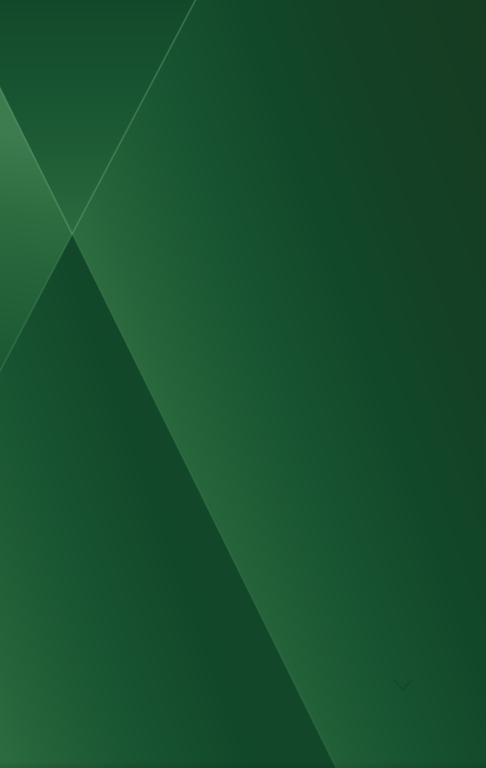
Write a Shadertoy shader that draws this background.

```glsl
// Green backdrop of four panels split by two crossing diagonal lines.
// Each panel runs its own linear gradient through one shared colour ramp,
// and the seams carry thin highlights. Lengths are in canvas heights.

#define ASPECT 0.6328
#define FALL_START vec2(0.0, 0.8854)
#define FALL_END vec2(0.4375, 0.0)
#define RISE_START vec2(0.0, 0.5169)
#define RISE_END vec2(0.2545, 1.0)
#define SLANT 0.36
#define SEAM_WIDTH 0.0008
#define SEAM_COLOR vec3(0.42, 0.65, 0.47)
#define MARK_CENTER vec2(0.5247, 0.102)

// Signed distance to the line a-b, positive on its left when facing b
float lineSide(vec2 p, vec2 a, vec2 b) {
    vec2 d = normalize(b - a);
    return dot(p - a, vec2(-d.y, d.x));
}

float segmentDistance(vec2 p, vec2 a, vec2 b) {
    vec2 ab = b - a;
    float h = clamp(dot(p - a, ab) / dot(ab, ab), 0.0, 1.0);
    return length(p - a - ab * h);
}

float ramp(float from, float to, float t) {
    return clamp((t - from) / (to - from), 0.0, 1.0);
}

// Shared palette: pale green at low t, deep forest green at high t
vec3 greenRamp(float t) {
    vec3 c = vec3(0.240, 0.485, 0.310);
    c = mix(c, vec3(0.172, 0.425, 0.248), ramp(-0.090, -0.013, t));
    c = mix(c, vec3(0.138, 0.382, 0.222), ramp(-0.013, 0.065, t));
    c = mix(c, vec3(0.098, 0.338, 0.197), ramp(0.065, 0.156, t));
    c = mix(c, vec3(0.070, 0.282, 0.165), ramp(0.156, 0.312, t));
    c = mix(c, vec3(0.078, 0.255, 0.147), ramp(0.312, 0.443, t));
    return mix(c, vec3(0.086, 0.232, 0.132), ramp(0.443, 0.633, t));
}

float seam(float d, float pixel) {
    return 1.0 - smoothstep(0.0, SEAM_WIDTH + pixel, abs(d));
}

void mainImage(out vec4 fragColor, in vec2 fragCoord) {
    vec2 p = fragCoord / iResolution.xy * vec2(ASPECT, 1.0);
    float pixel = 1.0 / iResolution.y;
    float fall = lineSide(p, FALL_START, FALL_END);
    float rise = lineSide(p, RISE_START, RISE_END);
    float aboveFall = smoothstep(-0.6 * pixel, 0.6 * pixel, fall);
    float aboveRise = smoothstep(-0.6 * pixel, 0.6 * pixel, rise);

    // Panel gradients
    float slanted = p.x - SLANT * (1.0 - p.y);
    vec3 rightPanel = greenRamp(slanted);
    vec3 lowerPanel = greenRamp(min(slanted + 0.346, 0.335));
    vec3 topPanel = greenRamp(p.y - 0.70);
    vec3 leftPanel = greenRamp(0.75 * (0.707 - p.y) - 0.1 * p.x);

    vec3 color = mix(mix(lowerPanel, rightPanel, aboveFall),
                     mix(leftPanel, topPanel, aboveFall), aboveRise);

    // Seam highlights, stronger on the upper half of the falling line
    float fallGlow = mix(0.14, 0.45, aboveRise);
    float riseGlow = mix(0.25, 0.42, aboveFall);
    color = mix(color, SEAM_COLOR, fallGlow * seam(fall, pixel));
    color = mix(color, SEAM_COLOR, riseGlow * seam(rise, pixel));

    // Faint chevron, mirrored about its axis
    vec2 q = p - MARK_CENTER;
    q.x = abs(q.x);
    float mark = segmentDistance(q, vec2(0.0), vec2(0.011, 0.012));
    color *= 1.0 - 0.12 * (1.0 - smoothstep(0.0, 0.0015 + pixel, mark));

    // Soft shade at the bottom edge
    color *= 1.0 - 0.08 * (1.0 - smoothstep(0.0, 0.01, p.y));

    fragColor = vec4(color, 1.0);
}
```
